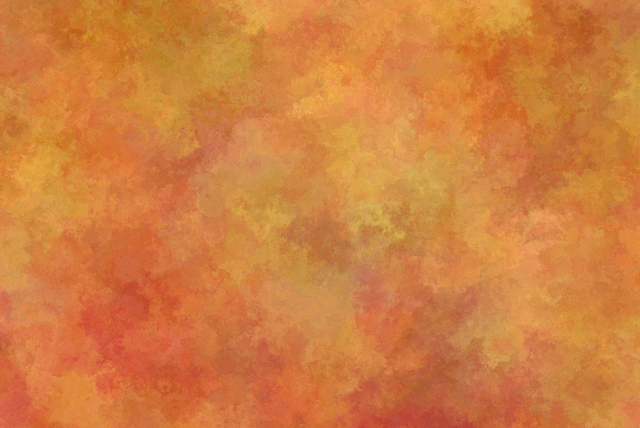
This texture is drawn by a Shadertoy shader. Its source:

```glsl
// Mottled autumn clouds: ragged, overlapping patches of rust, amber, olive and rose.

const vec3 BASE_COLOR  = vec3(0.815, 0.468, 0.250);
const vec3 YELLOW_AXIS = vec3(0.018, 0.130, 0.030);  // red to yellow
const vec3 LIGHT_AXIS  = vec3(0.088, 0.072, 0.040);  // brown to bright
const vec3 PALE_AXIS   = vec3(0.010, 0.030, 0.085);  // vivid to dusty
const float CLOUD_SCALE = 3.4;    // large patches per canvas height
const float CLOUD_ROUGHNESS = 0.62;
const float CLOUD_GAIN  = 0.80;
const float PATCH_SCALE = 8.0;    // small islands per canvas height
const float PATCH_ROUGHNESS = 0.76;
const float PATCH_GAIN  = 0.42;
const float PATCH_EDGE  = 0.35;
const float FRAY_SCALE  = 20.0;   // frequency of the torn edges
const float FRAY_ROUGHNESS = 0.80;
const float FRAY_AMOUNT = 0.036;  // reach of the torn edges
const vec2 YELLOW_DRIFT = vec2(0.40, 0.30);
const int OCTAVES = 7;

float hash(vec2 p) {
    vec3 q = fract(vec3(p.xyx) * 0.1031);
    q += dot(q, q.yzx + 33.33);
    return fract((q.x + q.y) * q.z);
}

// Value noise from -1 to 1
float noise(vec2 p) {
    vec2 cell = floor(p);
    vec2 f = fract(p);
    f = f * f * (3.0 - 2.0 * f);
    float low  = mix(hash(cell), hash(cell + vec2(1, 0)), f.x);
    float high = mix(hash(cell + vec2(0, 1)), hash(cell + vec2(1, 1)), f.x);
    return 2.0 * mix(low, high, f.y) - 1.0;
}

// Sum of octaves; persistence sets the roughness
float fbm(vec2 p, float persistence, int octaves) {
    const mat2 TURN = mat2(0.96, 0.28, -0.28, 0.96);
    float sum = 0.0;
    float amplitude = 1.0;
    for (int i = 0; i < octaves; i++) {
        sum += amplitude * noise(p);
        p = TURN * p * 2.03 + 17.3;
        amplitude *= persistence;
    }
    return sum;
}

// Soft cloud plus crisp, ragged islands
float paintField(vec2 p, vec2 fray, float seed) {
    vec2 offset = vec2(37.7, 61.3) * seed;
    float cloud = fbm((p + fray) * CLOUD_SCALE + offset, CLOUD_ROUGHNESS, OCTAVES);
    float rough = fbm((p + 0.3 * fray) * PATCH_SCALE + offset + 211.0, PATCH_ROUGHNESS, 6);
    float island = smoothstep(-PATCH_EDGE, PATCH_EDGE, rough) - 0.5;
    return CLOUD_GAIN * cloud + PATCH_GAIN * island;
}

void mainImage(out vec4 fragColor, in vec2 fragCoord) {
    vec2 uv = fragCoord / iResolution.xy;
    vec2 p = fragCoord / iResolution.y;

    // Tear the edges with fine displacement
    vec2 fray = FRAY_AMOUNT * vec2(fbm(p * FRAY_SCALE + 5.0, FRAY_ROUGHNESS, 5),
                                   fbm(p * FRAY_SCALE + 91.0, FRAY_ROUGHNESS, 5));

    // Three independent colour fields
    float yellow = paintField(p, fray, 1.0) + dot(uv - 0.5, YELLOW_DRIFT);
    float light  = paintField(p, fray, 2.0);
    float pale   = paintField(p, fray, 3.0);

    vec3 color = BASE_COLOR + yellow * YELLOW_AXIS + light * LIGHT_AXIS + pale * PALE_AXIS;
    fragColor = vec4(clamp(color, 0.0, 1.0), 1.0);
}
```
